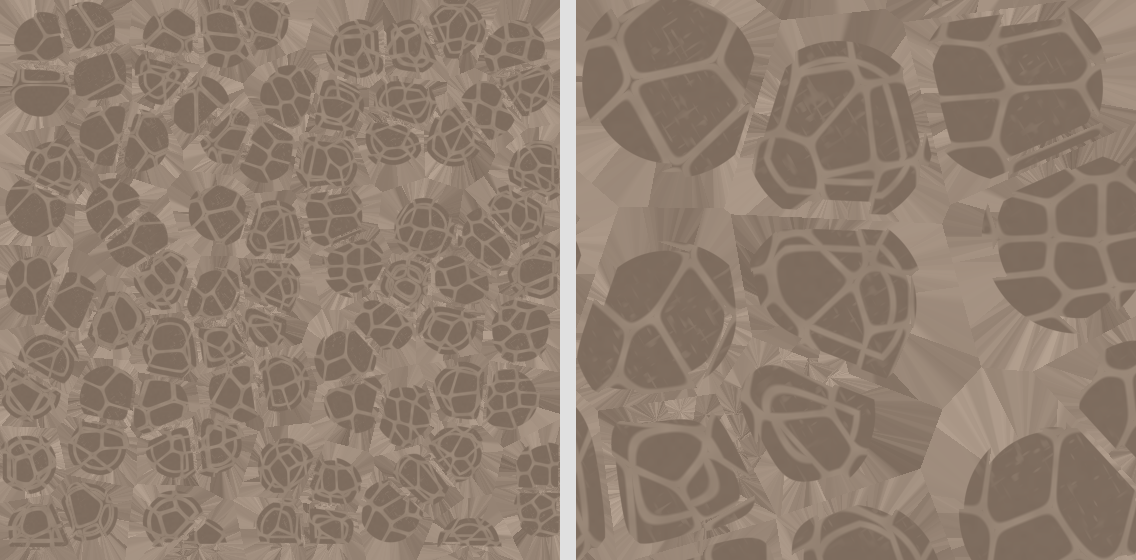
Left, the full canvas; right, a detail of the centre.
A Shadertoy shader for this texture:

```glsl
const float TAU = 6.2831853;
const float CLUSTERS = 9.0;
const vec3 STONE = vec3(0.492, 0.424, 0.369);
const vec3 VEIN = vec3(0.610, 0.540, 0.478);
const vec3 PALE = vec3(0.715, 0.640, 0.575);

struct Cell { vec2 id; vec2 toCenter; float border; };

vec2 hash2(vec2 p, float seed) {
    vec3 q = fract(vec3(p.xyx + seed * 7.31) * vec3(0.1031, 0.1030, 0.0973));
    q += dot(q, q.yzx + 33.33);
    return fract((q.xx + q.yz) * q.zy);
}

float valueNoise(vec2 p) {
    vec2 i = floor(p), f = fract(p);
    f = f * f * (3.0 - 2.0 * f);
    float low = mix(hash2(i, 0.0).x, hash2(i + vec2(1, 0), 0.0).x, f.x);
    float high = mix(hash2(i + vec2(0, 1), 0.0).x, hash2(i + vec2(1, 1), 0.0).x, f.x);
    return mix(low, high, f.y);
}

// Flat bands of random tone with narrow soft steps
float bands(float x, float seed) {
    float i = floor(x);
    float a = hash2(vec2(i, 3.0), seed).x;
    float b = hash2(vec2(i + 1.0, 3.0), seed).x;
    return mix(a, b, smoothstep(0.75, 1.0, fract(x)));
}

mat2 rotation(float a) {
    return mat2(cos(a), -sin(a), sin(a), cos(a));
}

vec2 cellPoint(vec2 id, float seed, float jitter) {
    return id + 0.5 + jitter * (hash2(id, seed) - 0.5);
}

bool inRange(vec2 id, vec2 range) {
    return all(greaterThanEqual(id, vec2(range.x))) && all(lessThanEqual(id, vec2(range.y)));
}

// Voronoi cell with a rounded border distance
Cell findCell(vec2 p, float seed, float jitter, vec2 range, float sharpness) {
    Cell cell = Cell(vec2(0), vec2(0), 0.0);
    float best = 1e5;
    for (int y = -2; y <= 2; y++)
    for (int x = -2; x <= 2; x++) {
        vec2 id = floor(p) + vec2(x, y);
        vec2 r = cellPoint(id, seed, jitter) - p;
        if (inRange(id, range) && dot(r, r) < best) {
            best = dot(r, r);
            cell.id = id;
            cell.toCenter = r;
        }
    }
    float sum = 1e-6;
    for (int y = -2; y <= 2; y++)
    for (int x = -2; x <= 2; x++) {
        vec2 id = cell.id + vec2(x, y);
        if ((x == 0 && y == 0) || !inRange(id, range)) continue;
        vec2 r = cellPoint(id, seed, jitter) - p;
        float d = dot(0.5 * (r + cell.toCenter), normalize(r - cell.toCenter));
        sum += exp(-sharpness * d);
    }
    cell.border = -log(sum) / sharpness;
    return cell;
}

// Tone of the rays that fan out from the rim of a cluster
float rayTone(vec2 fromCenter, float seed) {
    float sector = floor(atan(fromCenter.y, fromCenter.x) / TAU * 13.0 + fract(seed * 0.37));
    float a = (sector + 0.5) / 13.0 * TAU;
    vec2 r = fromCenter - 0.032 * vec2(cos(a), sin(a));
    float turn = atan(r.y, r.x) / TAU;
    vec2 pick = hash2(vec2(sector, 9.0), seed);
    float wide = bands(turn * 9.0, seed + sector);
    float fine = bands(turn * 38.0, seed + 2.0) + bands(turn * 90.0, seed + 5.0) - 1.0;
    return clamp(0.08 + 0.42 * pick.x + 0.42 * wide + 0.30 * pick.y * fine, 0.0, 1.0);
}

// Faint pale scratches gathered in patches
float scratches(vec2 p) {
    float patches = smoothstep(0.35, 0.85, valueNoise(p * 28.0));
    float marks = valueNoise(rotation(0.6) * p * vec2(150.0, 420.0));
    marks = max(marks, valueNoise(rotation(2.1) * p * vec2(130.0, 450.0)));
    return patches * smoothstep(0.72, 1.0, marks);
}

void mainImage(out vec4 fragColor, in vec2 fragCoord) {
    vec2 uv = fragCoord / iResolution.xy;
    float soft = 0.8 / iResolution.y;

    // Clusters
    Cell cluster = findCell(uv * CLUSTERS, 4.0, 0.72, vec2(0.0, CLUSTERS - 1.0), 16.0);
    vec2 fromCenter = -cluster.toCenter / CLUSTERS;
    vec2 center = uv - fromCenter;
    float seed = 11.0 + cluster.id.x + cluster.id.y * 17.0;
    vec2 traits = hash2(cluster.id, 21.0);
    vec2 style = hash2(cluster.id, 35.0);

    // Stones, larger toward the upper left
    float fineness = clamp(0.7 * traits.x + 0.45 * (center.x - center.y) + 0.2, 0.0, 1.0);
    float scale = mix(13.0, 31.0, fineness);
    vec2 stretch = vec2(1.15, 0.85);
    vec2 local = rotation(traits.y * TAU) * fromCenter * scale * stretch;
    Cell stone = findCell(local + 0.5 * style, seed, 0.85, vec2(-99.0, 99.0), 22.0);

    // Cluster outline, stepped a little from stone to stone
    float rim = min(cluster.border / CLUSTERS, 0.060 - length(fromCenter));
    float margin = min(min(uv.x, 1.0 - uv.x), min(uv.y - 0.025, 1.0 - uv.y));
    rim = min(rim, margin + 0.004);
    rim -= 0.002 + 0.010 * hash2(stone.id, seed + 1.0).x;

    // Veins, with a ring of rim plates on some clusters
    float seam = max(stone.border, -0.05) / scale;
    float ring = abs(rim - 0.011);
    if (style.x > 0.5) seam = min(seam, ring);
    float offset = 0.0032 * smoothstep(0.45, 0.8, style.y) * (1.0 - fineness);
    float vein = 1.0 - smoothstep(0.0009, 0.0024 + soft, abs(seam - offset));
    vein *= 0.65 + 0.35 * valueNoise(uv * 90.0);

    // Colour
    vec3 stoneColor = mix(STONE, VEIN, max(vein, 0.38 * scratches(uv)));
    stoneColor *= 0.99 + 0.02 * valueNoise(uv * 230.0);
    vec3 rayColor = mix(STONE, PALE, rayTone(fromCenter, seed));
    float inside = smoothstep(-soft, soft, rim);
    fragColor = vec4(mix(rayColor, stoneColor, inside), 1.0);
}
```
